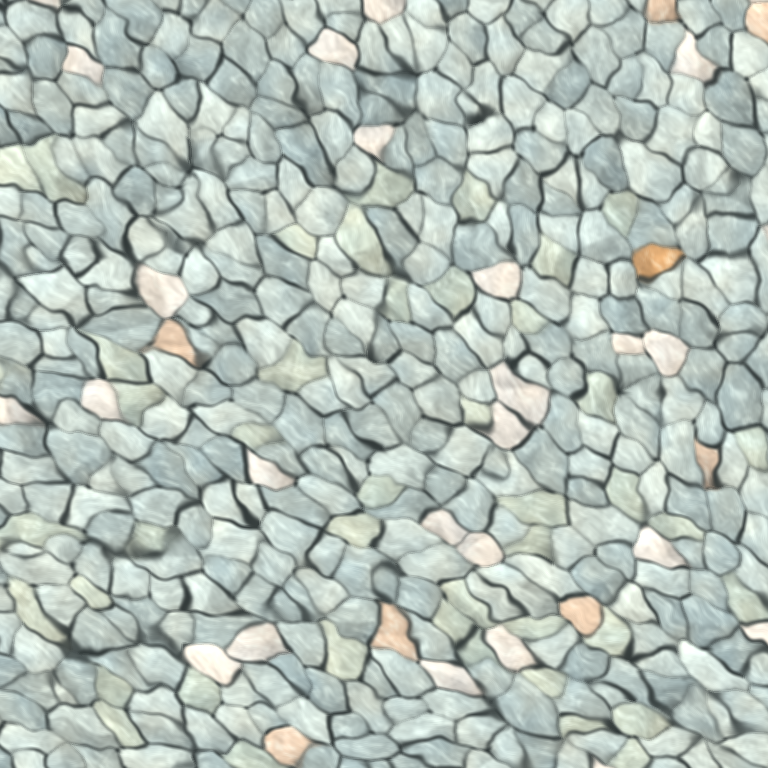
Give the GLSL for this texture, as a Shadertoy shader.

```glsl
// Bed of crushed grey-green gravel with thin dark gaps and a few warm stones.

const float STONES_ACROSS = 20.5;
const float GRID_TURN = 0.5;
const float SOFTNESS = 0.0011;       // blur radius in canvas units
const float OUTLINE_WOBBLE = 0.22;
const vec2 LIGHT_DIR = vec2(-0.55, 0.83);

const vec3 SLATE = vec3(0.60, 0.665, 0.66);
const vec3 PALE_GREEN = vec3(0.87, 0.915, 0.875);
const vec3 OLIVE = vec3(0.83, 0.86, 0.75);
const vec3 CREAM = vec3(0.95, 0.92, 0.87);
const vec3 PEACH = vec3(0.92, 0.81, 0.70);
const vec3 OCHRE = vec3(0.86, 0.67, 0.47);
const vec3 GAP = vec3(0.17, 0.20, 0.20);

float hash(vec2 p) {
    vec3 q = fract(vec3(p.xyx) * 0.1031);
    q += dot(q, q.yzx + 33.33);
    return fract((q.x + q.y) * q.z);
}

vec2 hash2(vec2 p) {
    return vec2(hash(p + 17.3), hash(p + 91.7));
}

float noise(vec2 p) {
    vec2 i = floor(p), f = fract(p);
    f = f * f * (3.0 - 2.0 * f);
    return mix(mix(hash(i), hash(i + vec2(1, 0)), f.x),
               mix(hash(i + vec2(0, 1)), hash(i + vec2(1, 1)), f.x), f.y);
}

float fbm(vec2 p) {
    return 0.5 * noise(p) + 0.3 * noise(p * 2.1 + 7.7) + 0.2 * noise(p * 4.3 + 3.1);
}

mat2 rotation(float a) {
    float c = cos(a), s = sin(a);
    return mat2(c, s, -s, c);
}

// Offset seen in the stone's own axes: long axis shrunk, short axis stretched.
vec2 stoneSpace(vec2 offset, vec2 id, float upright) {
    float angle = mix(-0.42, -1.1, upright) + (hash(id + 5.1) - 0.5) * 0.9;
    float stretch = mix(1.36, 1.17, upright) + (hash(id + 8.6) - 0.5) * 0.24;
    return rotation(-angle) * offset * vec2(1.0 / stretch, stretch);
}

vec3 stoneColor(vec2 id) {
    float kind = hash(id + 41.0);
    vec3 color = mix(SLATE, PALE_GREEN, 0.2 + 0.75 * hash(id + 23.0));
    if (kind < 0.006) color = OCHRE;
    else if (kind < 0.03) color = PEACH;
    else if (kind < 0.09) color = CREAM;
    else if (kind < 0.18) color = mix(color, OLIVE, 0.5);
    return color;
}

vec3 gravel(vec2 uv) {
    float upright = smoothstep(0.35, 0.85, 0.7 * uv.y + 0.4 * uv.x);
    mat2 turn = rotation(GRID_TURN);
    vec2 p = uv * STONES_ACROSS + 40.0;
    p += OUTLINE_WOBBLE * (vec2(noise(p * 2.3), noise(p * 2.3 + 31.0)) - 0.5);
    vec2 g = turn * p;
    vec2 cell = floor(g);

    // Three nearest stones, each measured with its own ellipse.
    float first = 9.0, second = 9.0, third = 9.0;
    vec2 stone = vec2(0), neighbor = vec2(0), offset = vec2(0), grain = vec2(0);
    for (int y = -2; y <= 2; y++)
    for (int x = -2; x <= 2; x++) {
        vec2 id = cell + vec2(x, y);
        vec2 away = (g - id - 0.08 - 0.84 * hash2(id)) * turn;
        vec2 local = stoneSpace(away, id, upright);
        vec2 a = abs(local);
        float d = mix(length(a), max(max(a.x, a.y), 0.72 * (a.x + a.y)), 0.5);
        d /= 0.84 + 0.34 * hash(id + 63.0);
        if (d < first) {
            third = second;
            second = first;
            first = d;
            neighbor = stone;
            stone = id;
            offset = away;
            grain = local;
        } else if (d < second) {
            third = second;
            second = d;
            neighbor = id;
        } else third = min(third, d);
    }

    // Stone face: tilt towards the light, blotches, streaks and a dim rim.
    float edge = 0.5 * (second - first);
    float lit = dot(offset, LIGHT_DIR);
    vec2 seed = stone * 7.0;
    float streak = fbm(grain * vec2(3.5, 7.0) + seed) - 0.5;
    float blotch = noise(p * 3.1 + 12.0) - 0.5;
    float facet = dot(grain, hash2(stone + 3.0) - 0.5);
    float shade = 1.04 + 0.12 * lit + 0.25 * streak + 0.10 * blotch;
    shade += 0.08 * (noise(p * 9.0) - 0.5);
    shade -= 0.13 * smoothstep(0.0, 0.06, facet) * hash(stone + 77.0);
    shade -= 0.09 * (1.0 - smoothstep(0.0, 0.13, edge));
    vec3 color = mix(stoneColor(stone), PALE_GREEN, 0.35 * smoothstep(0.5, 0.8, streak + 0.5));
    color = mix(color, stoneColor(neighbor), 0.5 - 0.5 * smoothstep(0.0, 0.05, edge));
    color *= shade;
    color += vec3(0.05, 0.015, -0.02) * (noise(p * 1.7 + 12.0) - 0.5);

    // Each pair of touching stones has its own gap; corners open into pits.
    float contact = hash(min(stone, neighbor) + 3.7 * max(stone, neighbor));
    float openness = smoothstep(0.1, 0.95, 0.55 * contact + 0.45 * noise(p * 2.2 + 55.0));
    float width = -0.012 + 0.045 * openness - 0.025 * lit;
    float crack = 1.0 - smoothstep(width - 0.02, width + 0.065, edge);
    crack *= mix(0.25, 0.95, openness);
    float pit = 1.0 - smoothstep(0.0, 0.10, 0.5 * (third - first));
    pit *= mix(0.3, 1.0, smoothstep(0.3, 0.7, noise(p * 1.9 + 8.0)));
    float hollow = 0.75 * smoothstep(0.80, 0.98, first);
    return mix(color, GAP, clamp(max(max(crack, pit), hollow), 0.0, 1.0));
}

void mainImage(out vec4 fragColor, in vec2 fragCoord) {
    vec2 uv = fragCoord / iResolution.y;
    vec3 color = vec3(0);
    for (int i = 0; i < 4; i++) {
        vec2 corner = vec2(i % 2, i / 2) * 2.0 - 1.0;
        color += 0.25 * gravel(uv + SOFTNESS * corner);
    }
    fragColor = vec4(clamp(color, 0.0, 1.0), 1.0);
}
```
